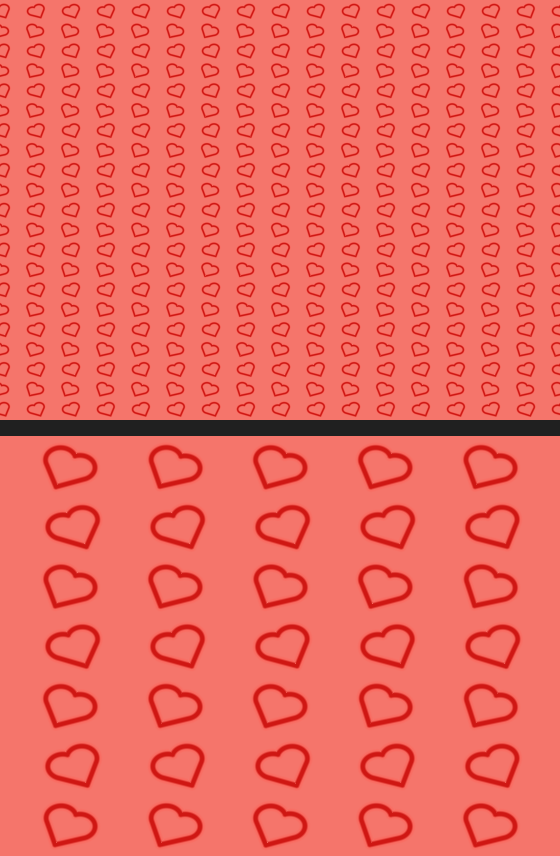
Top: the whole. Bottom: its middle third, enlarged.
Write a Shadertoy shader that draws this pattern.

```glsl
// Rows of small outlined hearts, leaning alternately right and left on coral.

const float COLUMNS = 16.0;          // column pitch is one unit
const float ROW_PITCH = 0.56875;
const float FIRST_ROW = 0.3125;
const vec2 HEART_SCALE = vec2(0.407, 0.328);
const float HALF_STROKE = 0.023;

const vec3 CORAL = vec3(0.96, 0.46, 0.42);
const vec3 HALO = vec3(0.98, 0.42, 0.38);
const vec3 RED = vec3(0.81, 0.09, 0.075);

float hash21(vec2 p) {
    vec3 q = fract(p.xyx * 0.1031);
    q += dot(q, q.yzx + 33.33);
    return fract((q.x + q.y) * q.z);
}

vec2 rotate(vec2 p, float angle) {
    float c = cos(angle), s = sin(angle);
    return vec2(c * p.x - s * p.y, s * p.x + c * p.y);
}

// Signed distance to an upright heart with its tip at the origin
float heartDistance(vec2 p) {
    p.x = abs(p.x);
    if (p.x + p.y > 1.0) return length(p - vec2(0.25, 0.75)) - sqrt(2.0) / 4.0;
    vec2 toNotch = p - vec2(0.0, 1.0);
    vec2 toSide = p - 0.5 * max(p.x + p.y, 0.0);
    return sqrt(min(dot(toNotch, toNotch), dot(toSide, toSide))) * sign(p.x - p.y);
}

// Heart leaned clockwise, then flattened; p is relative to its middle
float leaningHeart(vec2 p, float lean, vec2 scale) {
    vec2 q = rotate(p / scale + vec2(0.10, 0.088), lean);
    return heartDistance(q + vec2(0.0, 0.55));
}

// Distance to the outline, corrected for the uneven scale
float outlineDistance(vec2 p, float lean, vec2 scale) {
    const vec2 e = vec2(0.002, 0.0);
    float d = leaningHeart(p, lean, scale);
    vec2 slope = vec2(
        leaningHeart(p + e.xy, lean, scale) - leaningHeart(p - e.xy, lean, scale),
        leaningHeart(p + e.yx, lean, scale) - leaningHeart(p - e.yx, lean, scale)
    ) / (2.0 * e.x);
    return abs(d) / max(length(slope), 1.0);
}

void mainImage(out vec4 fragColor, in vec2 fragCoord) {
    float pixel = COLUMNS / iResolution.x;
    vec2 p = fragCoord * pixel;

    // Repeat, mirroring every other row
    vec2 pitch = vec2(1.0, ROW_PITCH);
    vec2 grid = (p - vec2(0.0, FIRST_ROW)) / pitch;
    vec2 cell = floor(grid + 0.5);
    vec2 local = (grid - cell) * pitch;
    float tipRight = 1.0 - mod(cell.y, 2.0);
    local.x -= mix(0.007, 0.02, tipRight);
    local.x *= 1.0 - 2.0 * tipRight;

    // Slight hand-drawn variation in lean
    float wobble = (hash21(cell + 7.0) - 0.5) * 0.08;
    float lean = mix(0.50, 0.45, tipRight) + wobble;

    // Soft stroke with a faint warm halo
    float d = outlineDistance(local, lean, HEART_SCALE);
    float soft = max(0.75 * pixel, 0.012);
    float stroke = 1.0 - smoothstep(HALF_STROKE - soft, HALF_STROKE + soft, d);
    float halo = 1.0 - smoothstep(0.03, 0.06, d);

    vec3 color = mix(CORAL, HALO, halo);
    color = mix(color, RED, stroke);
    fragColor = vec4(color, 1.0);
}
```
